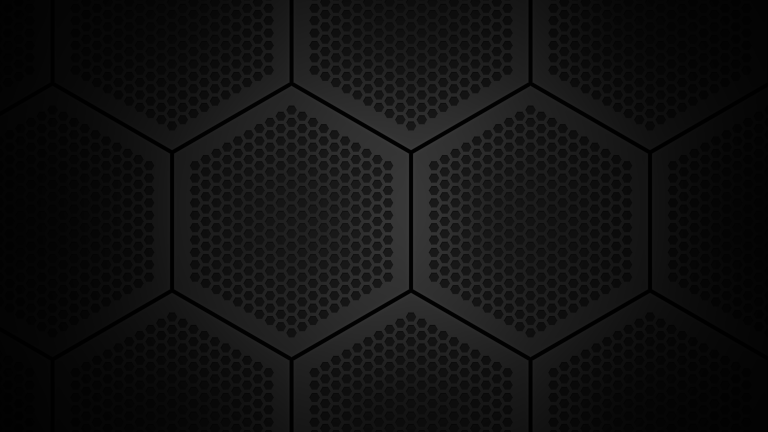
A Shadertoy shader for this pattern:

```glsl
// Dark hexagonal panels split by black seams, each perforated with a honeycomb
// of small holes. Two nested hexagonal lattices give the panels and the holes;
// a soft central light fades the whole surface to black at the sides.

// Offset from the nearest centre of a unit-pitch lattice of pointy-top hexagons
vec2 hexLocal(vec2 p) {
    vec2 period = vec2(1.0, sqrt(3.0));
    vec2 a = mod(p + 0.5 * period, period) - 0.5 * period;
    vec2 b = mod(p, period) - 0.5 * period;
    return dot(a, a) < dot(b, b) ? a : b;
}

// Inradius of the pointy-top hexagon that passes through p
float hexRadius(vec2 p) {
    p = abs(p);
    return max(p.x, 0.5 * p.x + 0.5 * sqrt(3.0) * p.y);
}

// Antialiased coverage of the region where d is negative
float coverage(float d, float pixel) {
    return 1.0 - smoothstep(-0.7 * pixel, 0.7 * pixel, d);
}

void mainImage(out vec4 fragColor, in vec2 fragCoord) {
    float pixel = 1.0 / iResolution.y;
    vec2 p = (fragCoord - 0.5 * iResolution.xy) * pixel;

    // Large panels
    float panelWidth = 0.5532;
    vec2 panel = panelWidth * hexLocal((p - vec2(-0.214, -0.0127)) / panelWidth);
    float radius = hexRadius(panel);
    float seamDist = 0.5 * panelWidth - radius;

    // Face brightens towards the rim, with a faint bevel beside the seam
    float shade = mix(0.145, 0.205, smoothstep(0.04, 0.26, radius));
    shade += 0.02 * exp(-abs(seamDist - 0.007) / 0.003);

    // Flat-top holes in nine rings around the panel centre
    float pitch = 0.02866;
    vec2 hole = pitch * hexLocal(panel.yx / pitch).yx;
    float ringLimit = 9.5 * 0.5 * sqrt(3.0) * pitch;
    float inRings = step(hexRadius(panel - hole), ringLimit);
    float holeMask = inRings * coverage(hexRadius(hole.yx) - 0.0104, pixel);

    // Upper wall of each hole shades its floor
    vec2 shifted = hole + vec2(-0.0006, 0.0018);
    float litFloor = coverage(hexRadius(shifted.yx) - 0.0100, pixel);
    shade = mix(shade, mix(0.055, 0.095, litFloor), holeMask);

    // Black seams
    shade = mix(shade, 0.004, coverage(seamDist - 0.0046, pixel));

    // Central light
    vec2 fromLight = p - vec2(0.02, 0.02);
    shade *= 1.05 * exp(-3.0 * dot(fromLight, fromLight));

    fragColor = vec4(vec3(shade), 1.0);
}
```
